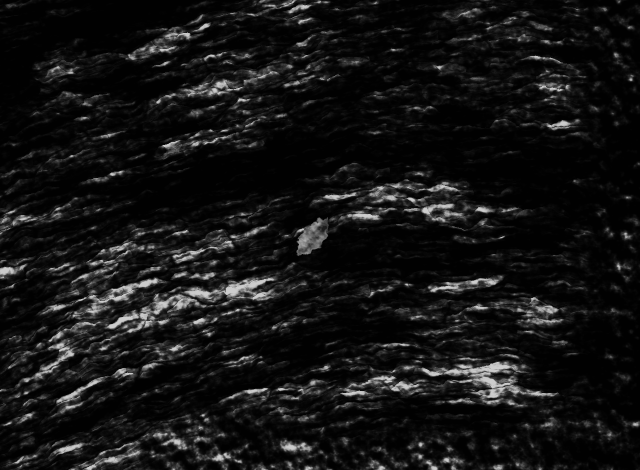
Reproduce this texture procedurally as a Shadertoy shader.

```glsl
// Dark layered cliff face: tilted rock strata in hard, low-key monochrome light.

#define EXPOSURE 0.036
#define CONTRAST 1.3
#define BLACK_POINT 0.009
#define LIGHT_BIAS 0.2
#define SLAB_SCALE vec2(6.0, 22.0)
#define CHIP_SCALE vec2(22.0, 74.0)
#define STREAK_SCALE vec2(14.0, 76.0)
#define GRAIN_SCALE 105.0
#define CRACK_WIDTH 0.1
#define LICHEN_POS vec2(0.672, 0.505)
#define SAMPLES 2

float hash(vec2 p) {
    return fract(sin(dot(p, vec2(127.1, 311.7))) * 43758.545);
}

float noise(vec2 p) {
    vec2 i = floor(p), f = fract(p);
    f = f * f * (3.0 - 2.0 * f);
    return mix(mix(hash(i), hash(i + vec2(1, 0)), f.x),
               mix(hash(i + vec2(0, 1)), hash(i + vec2(1, 1)), f.x), f.y);
}

// Fractal noise scaled to zero mean and about unit deviation
float fbm(vec2 p) {
    float sum = 0.0, amp = 0.5;
    for (int i = 0; i < 4; i++) {
        sum += amp * (noise(p) - 0.5);
        p = mat2(1.92, 0.3, -0.3, 1.92) * p + 17.3;
        amp *= 0.5;
    }
    return sum * 8.0;
}

// Same, but octaves keep the axis so that streaks stay parallel
float streaks(vec2 p) {
    float sum = 0.0, amp = 0.5;
    for (int i = 0; i < 3; i++) {
        sum += amp * (noise(p) - 0.5);
        p = p * 2.03 + 9.7;
        amp *= 0.6;
    }
    return sum * 7.5;
}

// Broken plates: x = facet brightness, y = gap to the nearest crack
vec2 plates(vec2 p) {
    vec2 cell = floor(p), nearest = vec2(0), id = vec2(0);
    float d1 = 9.0, d2 = 9.0;
    for (int y = -1; y <= 1; y++)
    for (int x = -1; x <= 1; x++) {
        vec2 c = cell + vec2(x, y);
        vec2 offset = p - c - vec2(hash(c), hash(c + 41.7));
        float d = length(offset);
        if (d < d1) { d2 = d1; d1 = d; nearest = offset; id = c; }
        else d2 = min(d2, d);
    }
    return vec2((hash(id + 7.9) - 0.5) * 3.0 + nearest.y * 1.5, d2 - d1);
}

// Soft ellipse lying along a given slope
float blob(vec2 p, vec2 center, vec2 size, float slope) {
    vec2 d = p - center;
    d.y -= slope * d.x;
    d /= size;
    return exp(-dot(d, d));
}

// Strata fan out: steep at lower left, level at right
vec2 strataCoords(vec2 p) {
    float across = p.y - 0.46 * p.x + 0.19 * p.x * p.x;
    across -= 0.22 * p.x * (0.5 - p.y) * (1.0 - 0.6 * p.x);
    across += 0.008 * fbm(p * 4.0) + 0.0022 * fbm(p * 22.0);
    float along = p.x + 0.3 * p.y + 0.009 * fbm(p * 17.0 + 5.0);
    return vec2(along, across + 0.0012 * fbm(p * 60.0));
}

// Large lit shelves and shadowed overhangs
float regionLight(vec2 p) {
    float lit = 0.7 * blob(p, vec2(0.32, 0.29), vec2(0.26, 0.07), 0.4)
              + 0.9 * blob(p, vec2(0.17, 0.59), vec2(0.24, 0.04), 0.35)
              + 1.2 * blob(p, vec2(0.86, 0.57), vec2(0.10, 0.06), 0.1)
              + 0.8 * blob(p, vec2(0.46, 0.81), vec2(0.17, 0.03), 0.3)
              + 0.7 * blob(p, vec2(0.88, 0.80), vec2(0.13, 0.12), 0.1)
              + 0.7 * blob(p, vec2(0.05, 0.17), vec2(0.25, 0.09), 0.45)
              + 0.5 * blob(p, vec2(0.95, 0.28), vec2(0.22, 0.09), 0.0);
    float shade = 2.6 * blob(p, vec2(0.51, 0.62), vec2(0.22, 0.055), 0.28)
                + 2.2 * blob(p, vec2(1.01, 0.46), vec2(0.18, 0.045), 0.15)
                + 1.6 * blob(p, vec2(0.34, 0.20), vec2(0.26, 0.02), 0.55)
                + 1.2 * blob(p, vec2(0.20, 0.74), vec2(0.14, 0.035), 0.4);
    shade += 1.8 * smoothstep(0.0, 0.08, p.y - 0.77 - 0.5 * p.x);
    return lit - shade - 0.75 * smoothstep(1.0, 1.25, p.x);
}

float rock(vec2 p) {
    vec2 q = strataCoords(p);
    vec2 slab = plates(q * SLAB_SCALE), chip = plates(q * CHIP_SCALE);
    float grain = fbm(p * GRAIN_SCALE);

    // Ledges catch light on their upper side
    vec2 ledge = q * vec2(20.0, 62.0);
    float relief = fbm(ledge) - fbm(ledge + vec2(0.1, 0.4));
    float strata = 0.5 * slab.x + 0.45 * chip.x + 0.5 * relief
                 + 0.45 * streaks(q * STREAK_SCALE);

    // Crumbled rubble along the foot and right edge
    float foot = 1.0 - smoothstep(0.03, 0.15, p.y + 0.03 * fbm(p * 6.0));
    float rubble = max(foot * smoothstep(0.15, 0.45, p.x), smoothstep(1.2, 1.3, p.x));
    vec2 lump = p * 42.0;
    float crumbs = 0.5 * fbm(lump) + 0.8 * (fbm(lump) - fbm(lump + vec2(0.2, 0.5))) - 0.35;
    float light = mix(strata, crumbs, 0.8 * rubble);
    light += 0.55 * fbm(q * vec2(3.5, 10.0)) + 0.32 * grain + regionLight(p) + LIGHT_BIAS;

    float crack = smoothstep(0.0, CRACK_WIDTH, slab.y)
                * mix(0.5, 1.0, smoothstep(0.0, CRACK_WIDTH, chip.y));
    float tone = max(EXPOSURE * exp(CONTRAST * light) - BLACK_POINT, 0.0);
    tone *= mix(0.25, 1.0, mix(crack, 1.0, 0.6 * rubble));
    if (tone > 0.45) tone = 0.45 + 0.35 * (1.0 - exp((0.45 - tone) / 0.35));

    // Pale ragged lichen patch, broader at its lower end
    vec2 d = p - LICHEN_POS;
    d.x -= 0.5 * d.y;
    d.x /= 1.0 - 7.0 * clamp(d.y, -0.06, 0.06);
    float edge = length(d / vec2(0.026, 0.052)) + 0.2 * fbm(p * 30.0) + 0.1 * grain;
    float pale = 0.43 + 0.1 * grain + 0.07 * fbm(p * 45.0);
    return mix(tone, max(pale, 0.1), 1.0 - smoothstep(0.85, 0.97, edge));
}

void mainImage(out vec4 fragColor, in vec2 fragCoord) {
    float tone = 0.0;
    for (int y = 0; y < SAMPLES; y++)
    for (int x = 0; x < SAMPLES; x++) {
        vec2 jitter = (vec2(x, y) + 0.5) / float(SAMPLES) - 0.5;
        tone += rock((fragCoord + jitter) / iResolution.y);
    }
    fragColor = vec4(vec3(0.004 + tone / float(SAMPLES * SAMPLES)), 1.0);
}
```
